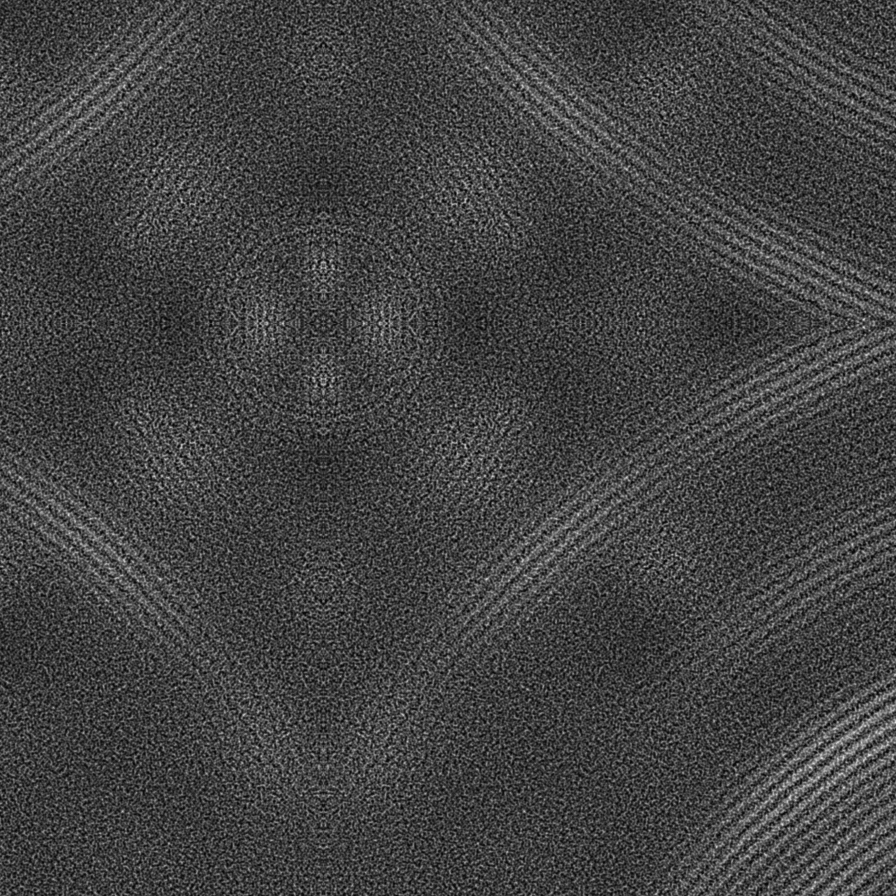
This background is drawn by a WebGL 2 fragment shader. Its source:

```glsl
#version 300 es
precision highp float;
uniform vec2 u_resolution;
out vec4 fragColor;

const float TAU = 6.2831853;

// Mirrored patches: centre, radius, strength (negative darkens)
const vec4 PATCHES[11] = vec4[11](
  vec4(0.157, 0.160, 0.060, 0.34), vec4(0.215, 0.100, 0.038, 0.24),
  vec4(0.375, 0.260, 0.052, 0.26), vec4(0.340, 0.000, 0.050, 0.15),
  vec4(0.000, 0.290, 0.060, 0.16), vec4(0.080, 0.480, 0.055, 0.18),
  vec4(0.000, 0.160, 0.045, -0.16), vec4(0.460, 0.000, 0.050, -0.20),
  vec4(0.260, 0.070, 0.055, -0.14), vec4(0.350, 0.360, 0.055, -0.16),
  vec4(0.165, 0.010, 0.040, -0.14));

vec2 gradient(vec2 cell) {
  vec3 h = fract(cell.xyx * vec3(0.1031, 0.1030, 0.0973));
  h += dot(h, h.yzx + 33.33);
  float angle = TAU * fract((h.x + h.y) * h.z);
  return vec2(cos(angle), sin(angle));
}

float gradientNoise(vec2 p) {
  vec2 i = floor(p), f = fract(p);
  vec2 u = f * f * f * (f * (f * 6.0 - 15.0) + 10.0);
  float a = dot(gradient(i), f);
  float b = dot(gradient(i + vec2(1, 0)), f - vec2(1, 0));
  float c = dot(gradient(i + vec2(0, 1)), f - vec2(0, 1));
  float d = dot(gradient(i + vec2(1, 1)), f - vec2(1, 1));
  return mix(mix(a, b, u.x), mix(c, d, u.x), u.y);
}

float glow(vec2 offset, vec2 size) {
  vec2 d = offset / size;
  return exp(-dot(d, d));
}

float band(float x, float centre, float width) {
  float d = (x - centre) / width;
  return exp(-d * d);
}

void main() {
  vec2 p = gl_FragCoord.xy / u_resolution;

  // Fold the plane into four mirrored quadrants
  vec2 q = abs(p - vec2(0.361, 0.639));
  float radius = length(q);
  float arc = distance(q, vec2(1.146, 1.276));

  // Broad uneven tone, with the fine lines kept apart from the grain
  float tone = 0.89 + 0.08 * gradientNoise(q * 11.0 + 40.0);
  float lines = 0.0;

  // Wide striped arcs around the outer centre
  float outer = band(arc, 1.360, 0.046);
  outer *= 0.22 + 0.78 * max(glow(q - vec2(0.25, 0.24), vec2(0.13)),
                           0.8 * glow(q - vec2(0.52, 0.04), vec2(0.22, 0.13)));
  float middle = band(arc, 1.160, 0.042) * smoothstep(0.22, 0.60, q.x);
  float inner = band(arc, 0.980, 0.046) + 0.70 * band(arc, 0.870, 0.050);
  inner *= smoothstep(0.30, 0.58, q.x);
  float arcs = 0.60 * outer + 0.38 * middle + 0.85 * inner;
  float stripes = sin(arc * TAU * 66.0 + 0.8 * gradientNoise(q * 9.0));
  tone += 0.72 * arcs;
  lines += stripes * (0.70 * arcs + 0.09 * smoothstep(0.25, 0.6, q.x));

  // Woven patches
  float weave = sin(dot(q, vec2(0.82, 0.57)) * TAU * 88.0);
  weave *= 0.7 + 0.3 * sin((q.x - q.y) * TAU * 45.0);
  for (int i = 0; i < 11; i++) {
    vec4 spot = PATCHES[i];
    float strength = glow(q - spot.xy, spot.zz) * spot.w;
    tone += 0.85 * strength;
    lines += 1.1 * max(strength, 0.0) * weave;
  }

  // Central ring with four fringed lobes
  float lobes = glow(q - vec2(0.065, 0.0), vec2(0.024, 0.042))
              + glow(q - vec2(0.0, 0.062), vec2(0.020, 0.030));
  float fringe = cos(q.x * TAU * 106.0) * (0.7 + 0.3 * cos(q.y * TAU * 58.0));
  float ring = band(radius, 0.112, 0.025);
  tone += 0.42 * lobes + 0.12 * ring;
  lines += 0.50 * lobes * fringe + 0.20 * ring * sin(radius * TAU * 85.0);

  // Fine mirrored grain on slanted lattices
  float grain = gradientNoise(mat2(0.8, 0.6, -0.6, 0.8) * q * 365.0 + 207.3)
              + gradientNoise(mat2(0.9, -0.44, 0.44, 0.9) * q * 265.0 + 391.7);
  float contrast = 1.0 - 0.35 * min(arcs, 1.0);
  float grainy = 1.0 + contrast * grain * (1.34 + 0.35 * grain);
  float gray = 0.258 * (max(tone, 0.3) * grainy + lines);
  fragColor = vec4(vec3(clamp(gray, 0.04, 0.95)), 1.0);
}
```
